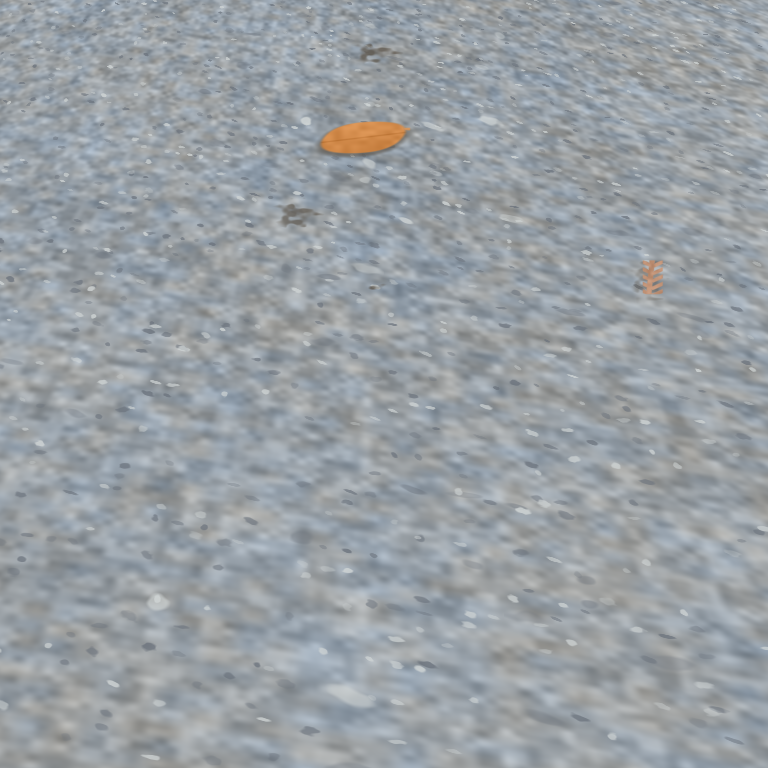
Give the GLSL for this texture, as a Shadertoy shader.

```glsl
const vec3 ASPHALT = vec3(0.600, 0.628, 0.651);
const vec3 PALE_CHIP = vec3(0.82, 0.84, 0.84);
const vec3 DARK_CHIP = vec3(0.41, 0.44, 0.48);
const vec3 LEAF_ORANGE = vec3(0.82, 0.54, 0.29);
const vec3 LEAF_TAN = vec3(0.75, 0.57, 0.46);
const vec3 DEBRIS_BROWN = vec3(0.36, 0.33, 0.29);
const vec3 WARM_SHIFT = vec3(0.05, 0.005, -0.05);
const float HORIZON = 1.45;       // height at which the ground would vanish
const float GRAIN_SLANT = 0.16;
const vec2 GRAIN_FREQ = vec2(44.0, 92.0);
const vec2 FINE_FREQ = vec2(88.0, 150.0);
const vec2 PATCH_FREQ = vec2(5.0, 8.0);
const float GRAIN_CONTRAST = 0.165;
const float FINE_CONTRAST = 0.115;
const float PATCH_CONTRAST = 0.045;

float hash(vec2 p) {
    vec3 q = fract(vec3(p.xyx) * 0.1031);
    q += dot(q, q.yzx + 33.33);
    return fract((q.x + q.y) * q.z);
}

float noise(vec2 p) {
    vec2 i = floor(p), f = fract(p);
    f = f * f * (3.0 - 2.0 * f);
    return mix(mix(hash(i), hash(i + vec2(1, 0)), f.x),
               mix(hash(i + vec2(0, 1)), hash(i + vec2(1, 1)), f.x), f.y);
}

// Irregular tilted stones, at most one per cell; returns their coverage
float chips(vec2 p, float rate, float seed) {
    vec2 id = floor(p) + seed;
    vec2 centre = 0.4 + 0.2 * vec2(hash(id + 3.1), hash(id + 7.7));
    vec2 radius = mix(vec2(0.16, 0.14), vec2(0.38, 0.36), vec2(hash(id + 11.3), hash(id + 17.9)));
    vec2 d = fract(p) - centre;
    d.y += d.x * (hash(id + 23.5) - 0.35) * 0.7;
    float edge = length(d / radius) + 0.5 * (noise(p * 5.0 + seed) - 0.5);
    float strength = mix(0.35, 1.0, hash(id + 29.3));
    return step(hash(id), rate) * strength * (1.0 - smoothstep(0.6, 1.1, edge));
}

// Soft broken crumb of plant matter
float debris(vec2 p, vec2 size) {
    float ragged = noise(p * vec2(120.0, 190.0) + 40.0) - 0.5;
    return 1.0 - smoothstep(0.35, 1.0, length(p / size) + 1.3 * ragged);
}

// Slanted leaf blade: below zero inside
float blade(vec2 p) {
    p.x -= 0.8 * p.y;
    vec2 a = abs(p / vec2(0.051, 0.0205));
    return pow(pow(a.x, 2.4) + pow(a.y, 2.4), 1.0 / 2.4) - 1.0;
}

float stroke(float distanceTo, float halfWidth, float soft) {
    return 1.0 - smoothstep(halfWidth - soft, halfWidth + soft, distanceTo);
}

vec3 pavement(vec2 uv) {
    // Grains grow evenly in both directions towards the viewer
    float depth = HORIZON - uv.y;
    vec2 ground = vec2((uv.x - 0.5) / depth, -log(depth)) + 4.0;
    ground.y += GRAIN_SLANT * ground.x;

    float tone = GRAIN_CONTRAST * (noise(ground * GRAIN_FREQ) - 0.5);
    tone += FINE_CONTRAST * (noise(ground * FINE_FREQ + 31.0) - 0.5);
    tone += PATCH_CONTRAST * (noise(ground * PATCH_FREQ + 57.0) - 0.5);
    float warmth = noise(ground * GRAIN_FREQ * 0.7 + 83.0) - 0.5;
    warmth += 0.5 * (noise(ground * PATCH_FREQ + 19.0) - 0.5);
    vec3 col = ASPHALT + tone + WARM_SHIFT * warmth;

    // Dark and pale stones, fine then coarse
    col = mix(col, DARK_CHIP, 0.75 * chips(ground * vec2(36.0, 74.0), 0.12, 5.0));
    col = mix(col, DARK_CHIP, 0.5 * chips(ground * vec2(16.0, 40.0), 0.04, 61.0));
    col = mix(col, PALE_CHIP, 0.8 * chips(ground * vec2(40.0, 80.0), 0.09, 113.0));
    col = mix(col, PALE_CHIP, 0.9 * chips(ground * vec2(15.0, 32.0), 0.025, 171.0));
    return col;
}

vec3 addOrangeLeaf(vec3 col, vec2 p, float soft) {
    float shadow = 1.0 - smoothstep(-0.05, 0.2, blade(p + vec2(0.001, 0.003)));
    col = mix(col, DEBRIS_BROWN, 0.6 * shadow);
    float shape = 1.0 - smoothstep(-0.06, 0.06, blade(p));
    float stem = stroke(abs(p.y - 0.011), 0.0016, soft) * stroke(abs(p.x - 0.053), 0.008, soft);
    float vein = stroke(abs(p.y - 0.12 * p.x), 0.0008, soft);
    float mottle = noise(p * vec2(90.0, 160.0) + 70.0) - 0.5;
    vec3 tint = LEAF_ORANGE + 0.09 * mottle + 1.5 * p.y - 0.07 * vein;
    return mix(col, tint, max(shape, 0.85 * stem));
}

// Small curled leaf with repeated slanted lobes
vec3 addTanLeaf(vec3 col, vec2 p, float soft) {
    float rib = stroke(abs(p.x + 0.003 - 0.1 * p.y), 0.0035, soft);
    float lobe = abs(fract((p.y - 0.45 * abs(p.x)) / 0.0095) - 0.5) * 0.0095;
    float lobes = stroke(lobe, 0.0026, soft) * stroke(abs(p.x), 0.013, soft);
    float shape = max(rib, lobes) * stroke(abs(p.y), 0.022, soft);
    col = mix(col, DEBRIS_BROWN, 0.4 * debris(p + vec2(0.004, 0.002), vec2(0.018, 0.026)));
    return mix(col, LEAF_TAN + 0.12 * (noise(p * 200.0 + 9.0) - 0.5), shape);
}

void mainImage(out vec4 fragColor, in vec2 fragCoord) {
    vec2 uv = fragCoord / iResolution.xy;
    float soft = max(0.0012, 0.75 / iResolution.y);
    vec3 col = pavement(uv);
    col = mix(col, DEBRIS_BROWN, 0.75 * debris(uv - vec2(0.490, 0.931), vec2(0.024, 0.011)));
    col = mix(col, DEBRIS_BROWN, 0.65 * debris(uv - vec2(0.388, 0.721), vec2(0.023, 0.016)));
    col = mix(col, DEBRIS_BROWN, 0.75 * debris(uv - vec2(0.492, 0.625), vec2(0.012, 0.006)));
    col = addOrangeLeaf(col, uv - vec2(0.473, 0.821), soft);
    col = addTanLeaf(col, uv - vec2(0.850, 0.639), soft);
    fragColor = vec4(clamp(col, 0.0, 1.0), 1.0);
}
```
